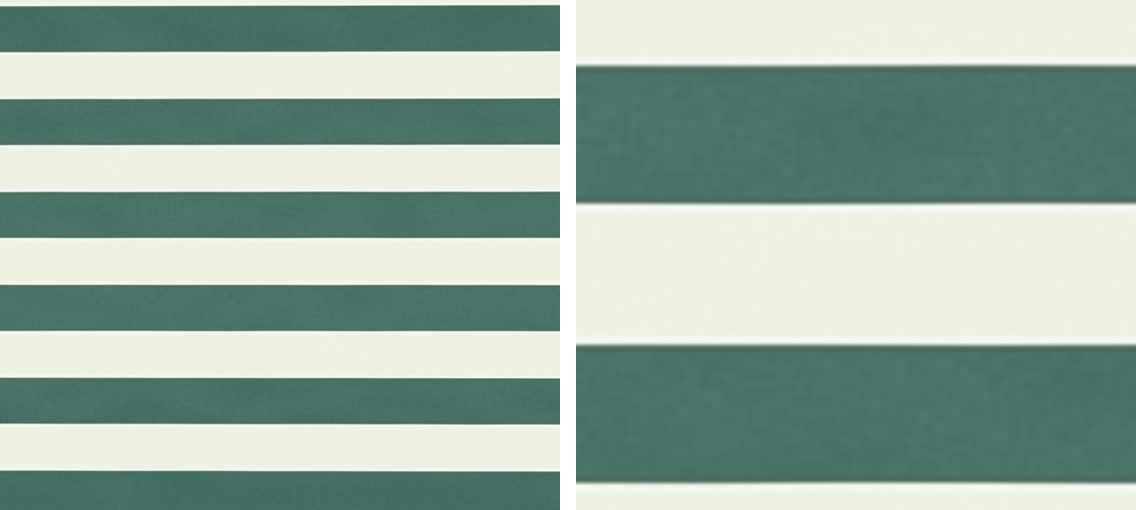
Left: the whole. Right: its middle third, enlarged.
Write a Shadertoy shader that draws this pattern.

```glsl
vec2 hashGradient(vec2 cell) {
    vec3 h = fract(cell.xyx * vec3(0.1031, 0.1030, 0.0973));
    h += dot(h, h.yzx + 33.33);
    float angle = 6.2832 * fract((h.x + h.y) * h.z);
    return vec2(cos(angle), sin(angle));
}

float gradientNoise(vec2 p) {
    vec2 i = floor(p), f = fract(p);
    vec2 u = f * f * f * (f * (f * 6.0 - 15.0) + 10.0);
    float a = dot(hashGradient(i), f);
    float b = dot(hashGradient(i + vec2(1, 0)), f - vec2(1, 0));
    float c = dot(hashGradient(i + vec2(0, 1)), f - vec2(0, 1));
    float d = dot(hashGradient(i + vec2(1, 1)), f - vec2(1, 1));
    return mix(mix(a, b, u.x), mix(c, d, u.x), u.y);
}

// Signed distance to the nearest green band, negative inside
float bandDistance(float depth) {
    float phase = fract((depth - 0.0564) / 0.1825 + 0.5) - 0.5;
    return abs(phase) * 0.1825 - 0.0451;
}

void mainImage(out vec4 fragColor, in vec2 fragCoord) {
    vec2 p = fragCoord / iResolution.y;
    float depth = 1.0 - p.y;

    // Cloth pulled slightly out of square, with a faint waver
    float skew = (p.x - 0.55) * (0.5 - depth) * 0.004;
    float d = bandDistance(depth + skew + 0.0005 * gradientNoise(p * 7.0));

    // Weave: short threads both ways over broad mottling
    float weft = gradientNoise(p * vec2(65, 170));
    float warp = gradientNoise(p * vec2(165, 80) + 41.0);
    float mottle = gradientNoise(p * vec2(7, 18) + 13.0);
    float weave = 0.5 * weft + 0.5 * warp + 0.4 * mottle;

    // Green dye, paler toward the middle, with darker rims
    float fade = 1.0 - smoothstep(0.1, 0.5, abs(depth - 0.5)) + 0.7 * mottle;
    vec3 green = mix(vec3(0.265, 0.43, 0.387), vec3(0.292, 0.451, 0.41), clamp(fade, 0.0, 1.0));
    green += weave * vec3(0.034, 0.026, 0.028);
    green = mix(green, vec3(0.30, 0.41, 0.36), 0.85 * smoothstep(-0.0065, -0.003, d));

    // Cream ground, brighter beside each band
    vec3 cream = vec3(0.93, 0.949, 0.896) + 0.009 * weave;
    cream += vec3(0.022, 0.03, 0.035) * (1.0 - smoothstep(0.003, 0.008, d));

    float blur = max(0.0022, 0.75 / iResolution.y);
    fragColor = vec4(mix(green, cream, smoothstep(-blur, blur, d)), 1.0);
}
```
